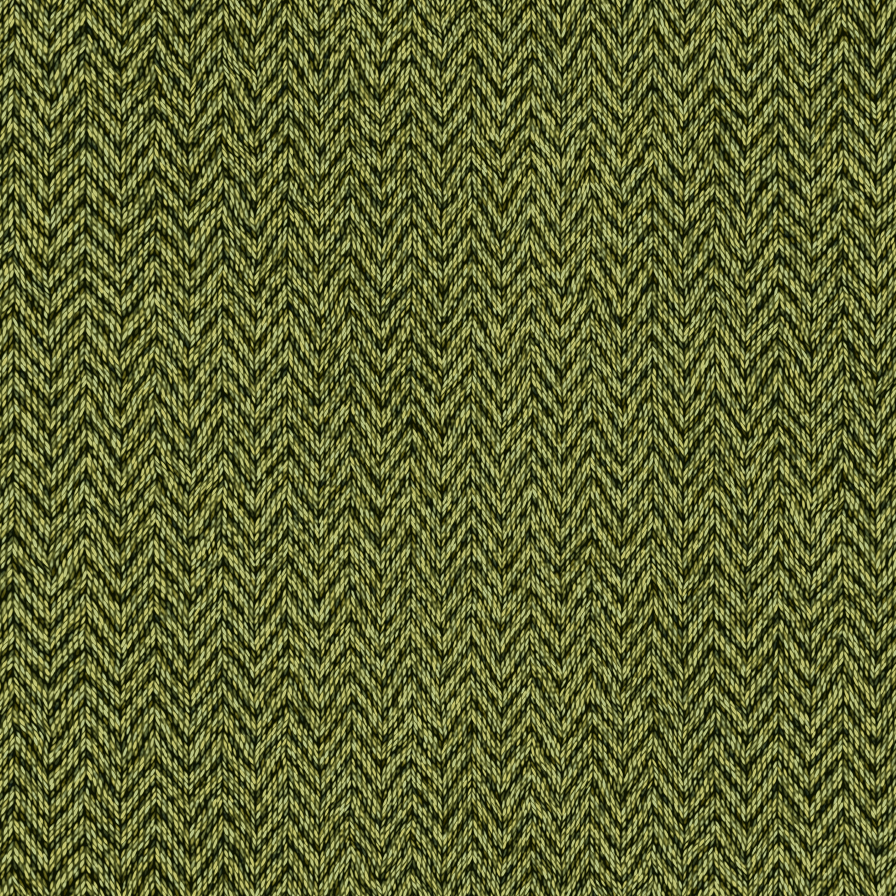
A Shadertoy shader for this texture:

```glsl
// Olive herringbone wool: columns of broad twill ribs that zigzag across the cloth.
// A triangle wave bends the ribs into chevrons; thin rows of short stitches run
// along each arm, with hash and noise varying tone, hue and spacing.

const float CHEVRONS = 14.0;        // zigzags across the canvas
const float RIBS = 32.0;            // twill ribs up the canvas
const float RIB_RISE = 1.55;        // ribs crossed from peak to valley
const float STITCHES_ACROSS = 12.0; // stitch columns per chevron, even
const float STITCHES_PER_RIB = 4.0;
const float STITCH_LEAN = 0.08;
const float STITCH_JITTER = 0.22;
const float PEAK_OFFSET = 0.19;     // phase of the first peak
const float SEAM_WOBBLE = 0.06;
const float RIB_WOBBLE = 0.3;
const float GROOVE_BREAKS = 0.4;    // how far grooves fade in places
const float FIBRE_SCALE = 330.0;
const float CONTRAST = 1.65;
const int SAMPLES = 2;              // antialiasing samples per axis

const vec3 SHADOW = vec3(0.05, 0.07, 0.005);
const vec3 OLIVE = vec3(0.35, 0.37, 0.15);
const vec3 STRAW = vec3(0.76, 0.78, 0.49);
const vec3 HUE_SHIFT = vec3(0.03, 0.0, -0.06);
const float PI = 3.14159265;

float hash(vec2 p) {
    vec3 q = fract(p.xyx * vec3(0.1031, 0.103, 0.0973));
    q += dot(q, q.yzx + 33.33);
    return fract((q.x + q.y) * q.z);
}

float valueNoise(vec2 p) {
    vec2 i = floor(p);
    vec2 f = fract(p);
    f = f * f * (3.0 - 2.0 * f);
    float low = mix(hash(i), hash(i + vec2(1.0, 0.0)), f.x);
    float high = mix(hash(i + vec2(0.0, 1.0)), hash(i + vec2(1.0)), f.x);
    return mix(low, high, f.y);
}

// Chevron phase: whole numbers are peaks, spaced slightly unevenly
float chevronPhase(vec2 uv) {
    float drift = 0.2 * sin(PI * uv.x) + 0.15 * sin(2.0 * PI * uv.x);
    float wobble = SEAM_WOBBLE * (valueNoise(uv * vec2(18.0, 45.0)) - 0.5);
    return CHEVRONS * uv.x - PEAK_OFFSET - drift + wobble;
}

vec3 toneToColour(float tone) {
    vec3 lower = mix(SHADOW, OLIVE, clamp(tone * 2.0, 0.0, 1.0));
    return mix(lower, STRAW, clamp(tone * 2.0 - 1.0, 0.0, 1.0));
}

vec3 cloth(vec2 uv) {
    // Zigzag coordinates
    float phase = chevronPhase(uv);
    float fromPeak = fract(phase + 0.5) - 0.5;
    float side = fromPeak < 0.0 ? -1.0 : 1.0;
    float zigzag = 2.0 * abs(fromPeak);
    float rib = uv.y * RIBS + RIB_RISE * zigzag;
    rib += RIB_WOBBLE * (valueNoise(uv * vec2(30.0, 20.0) + 7.0) - 0.5);

    // Broad ribs with dark grooves that fade here and there
    float fromGroove = 0.5 - abs(fract(rib) - 0.5);
    float ribLight = smoothstep(0.02, 0.38, fromGroove);
    float breaks = valueNoise(uv * vec2(130.0, 100.0) + 23.0);
    ribLight = mix(ribLight, 0.6, GROOVE_BREAKS * breaks);

    // Short stitches in rows along the arm, slightly staggered and jittered
    float across = phase * STITCHES_ACROSS;
    float column = floor(across);
    float along = rib * STITCHES_PER_RIB + 0.35 * hash(vec2(column, 3.0));
    vec2 cell = vec2(column, floor(along));
    vec2 local = vec2(fract(across), fract(along)) - 0.5;
    local.x += STITCH_LEAN * side * local.y;
    local += STITCH_JITTER * (vec2(hash(cell), hash(cell + 31.0)) - 0.5);
    float stitch = 1.0 - smoothstep(0.15, 0.6, length(local));
    float stitchTone = hash(cell + 19.0);

    // Fine fibres, broad unevenness and sharp seams between the arms
    float fibre = valueNoise(uv * FIBRE_SCALE) - 0.5;
    float broad = valueNoise(uv * 5.0 + 11.0) - 0.5;
    float seamDistance = min(zigzag, 1.0 - zigzag);
    float seam = 1.0 - smoothstep(0.0, 0.08, seamDistance);

    float tone = 0.03 + 0.4 * ribLight;
    tone += 0.5 * stitch * mix(0.6, 1.4, stitchTone);
    tone += 0.3 * fibre + 0.04 * broad - 0.07 * seam;
    tone = (tone - 0.5) * CONTRAST + 0.49;

    float hue = hash(cell + 53.0) * 2.0 - 1.0;
    return toneToColour(tone) + HUE_SHIFT * hue * stitch;
}

void mainImage(out vec4 fragColor, in vec2 fragCoord) {
    vec3 colour = vec3(0.0);
    for (int j = 0; j < SAMPLES; j++) {
        for (int i = 0; i < SAMPLES; i++) {
            vec2 offset = (vec2(i, j) + 0.5) / float(SAMPLES) - 0.5;
            colour += cloth((fragCoord + offset) / iResolution.xy);
        }
    }
    colour /= float(SAMPLES * SAMPLES);
    fragColor = vec4(clamp(colour, 0.0, 1.0), 1.0);
}
```
